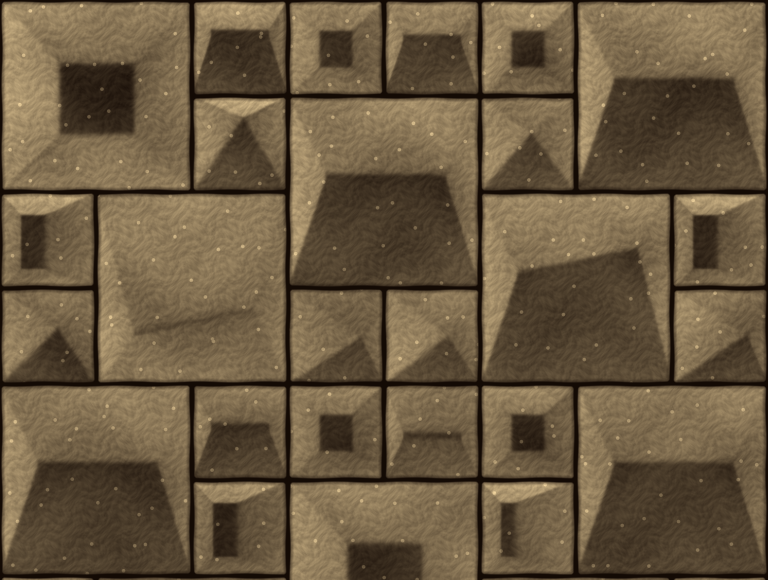
This pattern is drawn by a WebGL 2 fragment shader. Its source:

```glsl
#version 300 es
precision highp float;
// Wall of cast bronze tiles, eight columns by six rows, in two sizes.
// Each tile is a sunken hip form: the nearest of four sloping facets or the
// flat floor sets the shade, and embossed cellular noise hammers the metal.
uniform vec2 u_resolution;
out vec4 fragColor;

vec2 hash2(vec2 p) {
  return fract(sin(vec2(dot(p, vec2(127.1, 311.7)), dot(p, vec2(269.5, 183.3)))) * 43758.5);
}

// Distance to the nearest scattered point
float cellular(vec2 p) {
  vec2 cell = floor(p);
  float nearest = 2.0;
  for (int j = -1; j <= 1; j++)
    for (int i = -1; i <= 1; i++) {
      vec2 c = cell + vec2(i, j);
      nearest = min(nearest, length(c + hash2(c) - p));
    }
  return nearest;
}

// Finds the tile under p (y runs down): xy is its corner, z its size
vec3 findTile(vec2 p) {
  vec2 folded = vec2(4.0 - abs(p.x - 4.0), mod(p.y, 4.0));
  for (int k = 0; k < 3; k++) {
    vec2 c = vec2(mod(3.0 * float(k), 5.0), k);
    if (all(greaterThanEqual(folded, c)) && all(lessThan(folded, c + 2.0)))
      return vec3(p.x < 4.0 ? c.x : 6.0 - c.x, floor(p.y / 4.0) * 4.0 + c.y, 2.0);
  }
  return vec3(floor(p), 1.0);
}

// Floor of the sunken form: left, top, right, bottom within the tile
vec4 floorRect(vec2 corner, bool large, float x) {
  vec2 h = hash2(corner + 3.0);
  if (large) {
    if (mod(corner.x + corner.y, 8.0) < 0.5) return vec4(0.31, 0.33, 0.70, 0.70);
    if (mod(corner.y, 4.0) > 1.5) {  // slanted ridge
      float ridge = (corner.x < 4.0 ? 0.68 : 0.36) - 0.2 * (x - 0.5);
      return vec4(0.2, ridge, 0.82, ridge);
    }
    return vec4(0.2, 0.41, 0.82, 0.42);
  }
  if (corner.y == 1.0 || corner.y == 3.0) {  // off-centre pyramid
    vec2 apex = vec2(0.4, 0.18) + 0.4 * h;
    return vec4(apex, apex);
  }
  if (mod(corner.y, 4.0) < 0.5) {
    if (mod(corner.x, 2.0) > 0.5) return vec4(0.33, 0.32, 0.67, 0.70);
    float ridge = 0.24 + 0.3 * h.x;
    return vec4(0.2, ridge, 0.8, ridge + 0.07);
  }
  return vec4(0.22, 0.24, 0.36 + 0.18 * h.x, 0.8);
}

void main() {
  vec2 p = vec2(gl_FragCoord.x, u_resolution.y - gl_FragCoord.y) * 8.0 / u_resolution.x;
  float pixel = 8.0 / u_resolution.x;
  vec3 tile = findTile(p);
  bool large = tile.z > 1.5;
  vec2 q = (p - tile.xy) / tile.z;
  vec2 h = hash2(tile.xy);
  vec4 rect = floorRect(tile.xy, large, q.x);

  // Height above each facet's foot; the lowest one is the visible facet
  vec4 rise = vec4(q / rect.xy, (1.0 - q) / (1.0 - rect.zw));
  float lowest = min(min(min(rise.x, rise.y), min(rise.z, rise.w)), 1.0);
  float sharpness = large ? 45.0 : 35.0;
  vec4 weight = exp(-sharpness * (rise - lowest));
  float floorWeight = exp(-sharpness * (1.0 - lowest));

  // Shades of left, top, right and bottom facets: steep ones catch light
  float steepTop = large ? 0.0 : 1.0 - smoothstep(0.15, 0.42, rect.y);
  float shallowBottom = smoothstep(0.25, 0.6, 1.0 - rect.w);
  vec4 shade = vec4(0.74, mix(0.62, 1.1, steepTop), 0.56, mix(0.62, 0.29, shallowBottom));
  shade *= large ? 1.0 : 0.87;
  float v = (dot(weight, shade) + floorWeight * 0.23) / (dot(weight, vec4(1.0)) + floorWeight);
  v += 0.16 * (0.5 - lowest) + 0.08 * (h.x - 0.5);

  // Hammered relief, broad patina and a few bright specks
  vec2 grain = p * 12.0 + tile.xy * 7.3 + 0.4 * sin(p.yx * 17.0);
  float relief = cellular(grain) - cellular(grain + vec2(0.22, 0.34));
  float fine = cellular(grain * 2.3) - cellular(grain * 2.3 + vec2(0.3, 0.3));
  v += (0.15 * relief + 0.07 * fine) * (0.45 + v);
  vec2 m = p * 2.6 + h * 6.0;
  v += 0.035 * sin(m.x + 1.6 * sin(m.y)) + 0.03 * sin(2.3 * m.y + 1.8 * sin(1.7 * m.x));
  v += 0.3 * (1.0 - smoothstep(0.03, 0.07, cellular(p * 2.7 + 5.0)));
  v *= 1.08 - 0.025 * p.y;

  // Rounded tile edge with a worn lip, and the dark joint between tiles
  vec2 wobble = 0.005 * sin(p.yx * 9.0 + h * 6.0);
  vec2 b = abs(p - tile.xy - 0.5 * tile.z + wobble) - (0.5 * tile.z - 0.052);
  float edge = length(max(b, 0.0)) + min(max(b.x, b.y), 0.0) - 0.03;
  v *= mix(0.55, 1.0, 1.0 - smoothstep(-0.045, 0.0, edge));
  v = mix(v, -0.05, smoothstep(-pixel, pixel, edge));

  vec3 darkBronze = vec3(0.11, 0.07, 0.04), paleGold = vec3(0.80, 0.70, 0.52);
  fragColor = vec4(clamp(mix(darkBronze, paleGold, v), 0.0, 1.0), 1.0);
}
```
